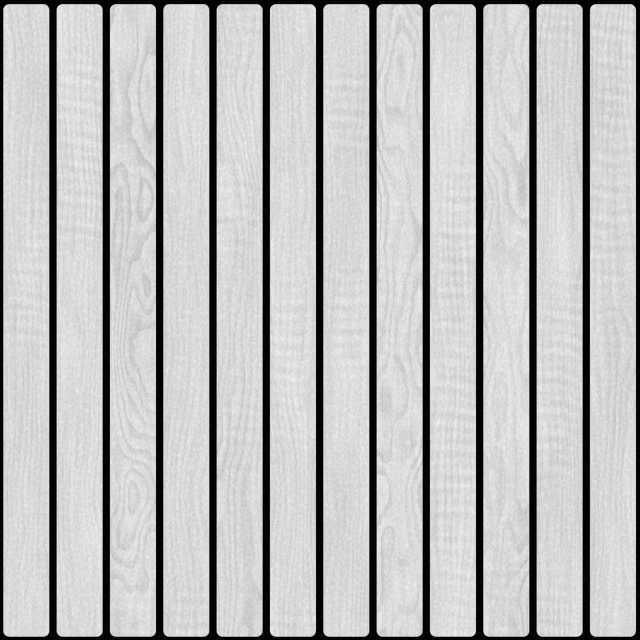
This texture is drawn by a WebGL 2 fragment shader. Its source:

```glsl
#version 300 es
precision highp float;
// Twelve upright pale grey wooden slats with rounded corners over black gaps.

#define SLATS 12.0
#define SLAT_SIZE vec2(0.0720, 0.9885)
#define SLAT_CENTER vec2(0.0411, 0.4993)
#define CORNER 0.0095
#define WOOD 0.866
#define GAP_COLOR vec3(0.006)
#define GRAIN_LINES 9.0
#define GRAIN_DEPTH 0.065
#define FIBRE_DEPTH 0.055
#define PORE_DEPTH 0.060
#define RIPPLE_DEPTH 0.016

uniform vec2 u_resolution;
out vec4 fragColor;

vec2 hash2(vec2 p) {
    vec3 q = fract(vec3(p.xyx) * vec3(0.1031, 0.1030, 0.0973));
    q += dot(q, q.yzx + 33.33);
    return fract((q.xx + q.yz) * q.zy);
}

float valueNoise(vec2 p) {
    vec2 cell = floor(p), f = fract(p);
    f = f * f * (3.0 - 2.0 * f);
    float low = mix(hash2(cell).x, hash2(cell + vec2(1, 0)).x, f.x);
    float high = mix(hash2(cell + vec2(0, 1)).x, hash2(cell + 1.0).x, f.x);
    return mix(low, high, f.y);
}

// Distance to the nearest scattered point, used for the pores
float cellular(vec2 p) {
    vec2 cell = floor(p), f = fract(p);
    float nearest = 2.0;
    for (int y = -1; y <= 1; y++)
        for (int x = -1; x <= 1; x++) {
            vec2 offset = vec2(x, y);
            nearest = min(nearest, length(offset + hash2(cell + offset) - f));
        }
    return nearest;
}

float roundedBox(vec2 p, vec2 halfSize, float radius) {
    vec2 d = abs(p) - halfSize + radius;
    return length(max(d, 0.0)) + min(max(d.x, d.y), 0.0) - radius;
}

// Growth rings: a soft rise to a dark, sharp edge at each whole step
float ringLine(float field) {
    float s = fract(field);
    float w = clamp(fwidth(field) * 1.2, 0.08, 0.5);
    return smoothstep(0.3, 1.0 - w, s) * (1.0 - smoothstep(1.0 - w, 1.0, s));
}

float woodTone(vec2 p, float id) {
    vec2 seed = 37.0 * vec2(id + 1.0, 2.0 * id + 3.0);
    vec2 traits = hash2(seed);
    // Some slats show long looping figure, the others nearly straight grain
    float figure = smoothstep(6.0, 10.0, mod(5.0 * id, SLATS));

    // Ring field: slope across the slat, bent by stretched noise
    float bend = valueNoise(p * vec2(1.7, 4.5) + seed)
               + 0.35 * valueNoise(p * vec2(3.5, 13.0) + seed + 9.0);
    float wiggle = valueNoise(p * vec2(7.0, 75.0) + seed);
    float field = p.x * mix(GRAIN_LINES, 2.0, figure)
                + bend * mix(3.0, 6.5, figure) + 0.22 * wiggle;
    float strength = mix(0.55, 1.15, figure)
                   * mix(0.35, 1.2, valueNoise(p * vec2(2.5, 7.0) + seed + 21.0));
    float tone = WOOD - GRAIN_DEPTH * strength * ringLine(field);

    // Fine fibres that follow the same bend
    float across = p.x + 0.22 * bend;
    float fibre = valueNoise(vec2(across * 26.0, p.y * 24.0) + seed)
                + 0.6 * valueNoise(vec2(across * 13.0, p.y * 9.0) + seed + 5.0);
    tone += FIBRE_DEPTH * (fibre - 0.8) * 0.7;

    // Short pores and speckle
    float pores = cellular(p * vec2(22.0, 170.0) + seed);
    tone += PORE_DEPTH * (pores - 0.45);
    tone += 0.04 * (valueNoise(p * vec2(34.0, 400.0) + seed) - 0.5);

    // Faint cross ripple in patches, from layered sines
    float phase = p.y * 330.0 + 5.0 * bend + 2.0 * p.x;
    float ripple = sin(phase) + 0.6 * sin(phase * 0.61 + 3.0 * p.x + id);
    float patchMask = smoothstep(0.45, 0.85, valueNoise(p * vec2(1.3, 6.0) + seed + 50.0));
    tone += RIPPLE_DEPTH * ripple * patchMask * (1.0 - 0.6 * figure);

    // Broad shading and the slat's own tint
    tone += 0.035 * (valueNoise(p * vec2(2.2, 5.0) + seed + 70.0) - 0.5);
    return tone + 0.016 * (traits.y - 0.5);
}

void main() {
    vec2 uv = gl_FragCoord.xy / u_resolution;
    float pixel = 1.0 / min(u_resolution.x, u_resolution.y);

    // Repeat one slat across the canvas
    float id = floor(uv.x * SLATS);
    vec2 local = vec2(uv.x - id / SLATS, uv.y) - SLAT_CENTER;
    float edge = roundedBox(local, 0.5 * SLAT_SIZE, CORNER);
    float cover = 1.0 - smoothstep(-0.75 * pixel, 0.75 * pixel, edge);

    float tone = woodTone(vec2(local.x * SLATS, uv.y), id);
    fragColor = vec4(mix(GAP_COLOR, vec3(tone), cover), 1.0);
}
```
